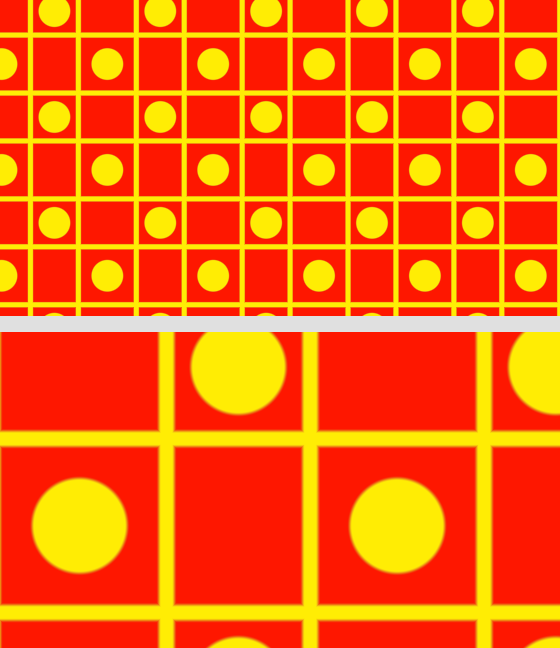
Top, the full canvas; bottom, a detail of the centre.
Write a Shadertoy shader that draws this pattern.

```glsl
// Yellow grid of alternating wide and narrow red cells, with dots on the diagonal cells.

// Lengths are fractions of the canvas height.
const float PERIOD = 0.335;                  // one wide cell plus one narrow cell
const vec2  WIDE_CENTER = vec2(1.0097, 0.4623);
const float LINE_OFFSET = 0.0917;            // wide cell center to line center
const float LINE_HALF_WIDTH = 0.0083;
const float DOT_RADIUS = 0.0502;
const float EDGE_SOFTNESS = 0.0027;

const vec3 RED = vec3(0.995, 0.09, 0.0);
const vec3 YELLOW = vec3(1.0, 0.93, 0.015);
const vec3 EDGE_FRINGE = vec3(-0.06, 0.0, 0.06); // slight tint where colours blend

// Mirrored repeat: 0 at a wide cell center, PERIOD / 2 at a narrow one.
vec2 foldCells(vec2 p) {
    return abs(mod(p - WIDE_CENTER + 0.5 * PERIOD, PERIOD) - 0.5 * PERIOD);
}

float gridDistance(vec2 cell) {
    vec2 toLine = abs(cell - LINE_OFFSET) - LINE_HALF_WIDTH;
    return min(toLine.x, toLine.y);
}

// Dots sit in the wide-wide and narrow-narrow cells.
float dotDistance(vec2 cell) {
    return min(length(cell), length(cell - 0.5 * PERIOD)) - DOT_RADIUS;
}

void mainImage(out vec4 fragColor, in vec2 fragCoord) {
    vec2 cell = foldCells(fragCoord / iResolution.y);
    float shape = min(gridDistance(cell), dotDistance(cell));

    // Soft edge, never narrower than the pixel footprint
    float edge = max(EDGE_SOFTNESS, 0.75 / iResolution.y);
    float ink = 1.0 - smoothstep(-edge, edge, shape);

    vec3 color = mix(RED, YELLOW, ink);
    color += EDGE_FRINGE * 4.0 * ink * (1.0 - ink);
    fragColor = vec4(color, 1.0);
}
```
